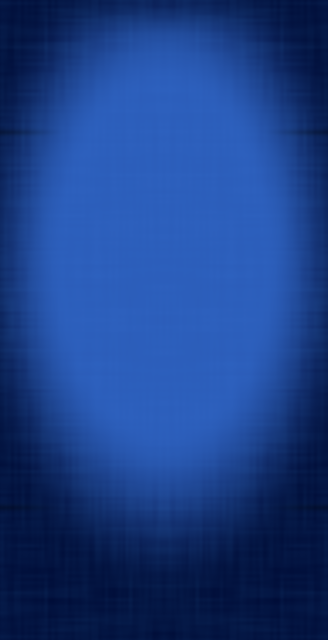
Give the GLSL for this background, as a Shadertoy shader.

```glsl
// A tall soft blue glow on a navy ground, overlaid with a faint mirrored weave.
// The glow is a smooth falloff over an elliptical distance; the weave is made of
// stretched value noise, horizontal, vertical and in nested square rings.

const vec3 NAVY = vec3(0.014, 0.085, 0.262);
const vec3 GLOW_BLUE = vec3(0.174, 0.372, 0.736);
const vec3 THREAD_TINT = vec3(0.35, 0.85, 1.0);

float hash(vec2 p) {
    vec3 q = fract(p.xyx * vec3(0.1031, 0.1030, 0.0973));
    q += dot(q, q.yzx + 33.33);
    return fract((q.x + q.y) * q.z);
}

float valueNoise(vec2 p) {
    vec2 cell = floor(p);
    vec2 f = fract(p);
    f = f * f * (3.0 - 2.0 * f);
    float low = mix(hash(cell), hash(cell + vec2(1.0, 0.0)), f.x);
    float high = mix(hash(cell + vec2(0.0, 1.0)), hash(cell + vec2(1.0, 1.0)), f.x);
    return mix(low, high, f.y);
}

// Fine threads running along one axis and varying quickly across it, in -0.5..0.5
float threads(float across, float along, float seed) {
    float fine = valueNoise(vec2(across * 190.0 + seed, along * 14.0 + seed));
    float broad = valueNoise(vec2(across * 75.0 - seed + 100.0, along * 9.0 + seed));
    return mix(fine, broad, 0.4) - 0.5;
}

// Rings of threads around a square centre
float squareRings(vec2 p, vec2 center, float seed) {
    vec2 d = abs(p - center);
    return threads(max(d.x, d.y), min(d.x, d.y), seed);
}

// Glow strength: 1 in the core, 0 in the outer ground
float ellipseGlow(vec2 uv, vec2 center, vec2 radius) {
    float r = length((uv - center) / radius);
    return 1.0 - smoothstep(0.71, 1.42, r);
}

void mainImage(out vec4 fragColor, in vec2 fragCoord) {
    vec2 uv = fragCoord / iResolution.xy;

    // Mirrored coordinates in units of the canvas height
    vec2 fold = abs(uv - 0.5) * vec2(iResolution.x / iResolution.y, 1.0);
    float sideEdge = 0.5 * iResolution.x / iResolution.y;

    // Glow, dimmed close to the top border
    float glow = ellipseGlow(uv, vec2(0.5, 0.596), vec2(0.43, 0.373));
    glow *= mix(0.5, 1.0, smoothstep(0.0, 0.06, 1.0 - uv.y));
    vec3 color = mix(NAVY, GLOW_BLUE, glow);

    // Weave, fading out in the core of the glow
    float weave = threads(fold.y, fold.x, 11.0) + threads(fold.x, fold.y, 47.0);
    weave += 0.7 * squareRings(fold, vec2(sideEdge, 0.295), 83.0);
    float weaveStrength = mix(0.045, 0.012, smoothstep(0.35, 1.0, glow));
    color += THREAD_TINT * weave * weaveStrength;

    // Thin shadow streaks reaching in from the sides
    float streak = exp(-pow((fold.y - 0.293) / 0.005, 2.0));
    streak *= 1.0 - smoothstep(0.0, 0.11, sideEdge - fold.x);
    color *= 1.0 - 0.28 * streak;

    fragColor = vec4(clamp(color, 0.0, 1.0), 1.0);
}
```
